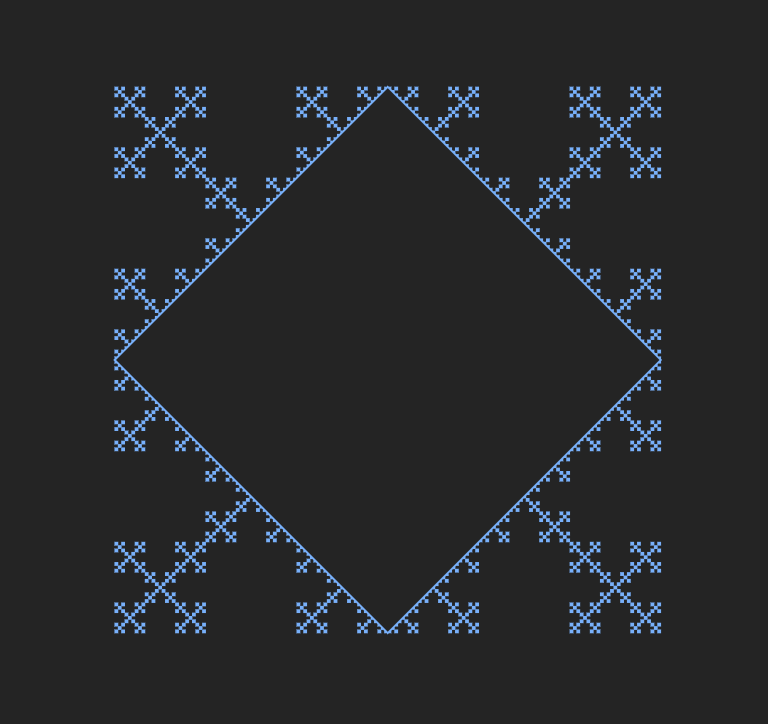
Write a WebGL 1 fragment shader that draws this pattern.

```glsl
precision mediump float;
// Four diagonal-cross (Vicsek) fractals, one per quadrant, grow outward from
// the edges of a hollow diamond. Each is found by folding space repeatedly
// toward the nearest sub-square, then measuring the distance to a small cell.

uniform vec2 u_resolution;

const vec3 BACKGROUND = vec3(0.141);
const vec3 LIGHT_BLUE = vec3(0.47, 0.69, 0.98);
const vec2 CENTER = vec2(0.0052, 0.0028);
const float DIAMOND_RADIUS = 0.3772;
const float EDGE_HALF_WIDTH = 0.0013;
const float CELL_GROWTH = 0.0003;

// Signed distance to an axis-aligned square.
float squareDistance(vec2 p, float halfSize) {
  vec2 d = abs(p) - halfSize;
  return length(max(d, 0.0)) + min(max(d.x, d.y), 0.0);
}

// Distance to a fractal keeping the center and corners of a 3 by 3 grid.
float crossFractal(vec2 p, float halfSize, float growth) {
  for (int level = 0; level < 4; level++) {
    halfSize /= 3.0;
    p = abs(p);
    if (p.x + p.y > 2.0 * halfSize) p -= 2.0 * halfSize;
  }
  return squareDistance(p, halfSize + growth);
}

// Signed distance to the sides of a diamond.
float diamondDistance(vec2 p, float radius) {
  p = abs(p);
  return (p.x + p.y - radius) * 0.70711;
}

// Antialiased coverage over about one pixel.
float coverage(float distance, float pixel) {
  return clamp(0.5 - distance / pixel, 0.0, 1.0);
}

void main() {
  float pixel = 1.0 / u_resolution.y;
  vec2 p = (gl_FragCoord.xy - 0.5 * u_resolution) * pixel - CENTER;

  // Mirror one fractal into all quadrants and clear the diamond's interior.
  float quadrantHalf = 0.5 * DIAMOND_RADIUS;
  float branches = crossFractal(abs(p) - quadrantHalf, quadrantHalf, CELL_GROWTH);
  float diamond = diamondDistance(p, DIAMOND_RADIUS);
  float outerBranches = max(branches, -diamond);

  // Fine diamond outline; its sides end at the four tips.
  float outline = abs(diamond) - EDGE_HALF_WIDTH;

  float ink = coverage(min(outerBranches, outline), pixel);
  gl_FragColor = vec4(mix(BACKGROUND, LIGHT_BLUE, ink), 1.0);
}
```
